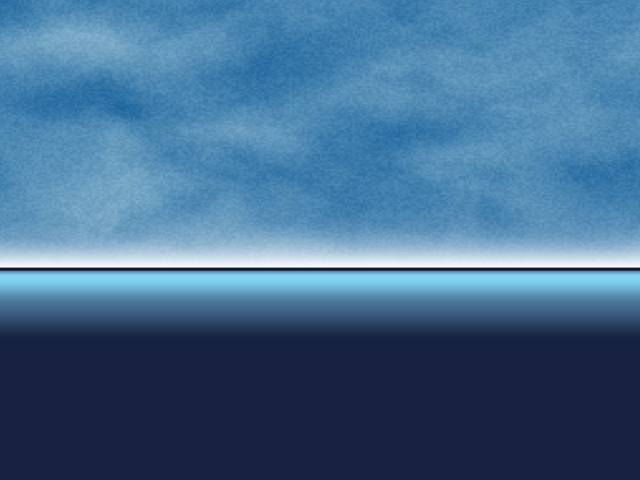
Reproduce this background procedurally as a Shadertoy shader.

```glsl
// Mottled blue cloudy sky above a bright horizon, with a glowing band fading into navy.

float hash(vec2 p) {
    vec3 q = fract(vec3(p.xyx) * 0.1031);
    q += dot(q, q.yzx + 33.33);
    return fract((q.x + q.y) * q.z);
}

float valueNoise(vec2 p) {
    vec2 cell = floor(p), f = fract(p);
    f = f * f * (3.0 - 2.0 * f);
    return mix(mix(hash(cell), hash(cell + vec2(1, 0)), f.x),
               mix(hash(cell + vec2(0, 1)), hash(cell + vec2(1, 1)), f.x), f.y);
}

float fbm(vec2 p) {
    float sum = 0.0, amplitude = 0.5;
    for (int octave = 0; octave < 6; octave++) {
        sum += amplitude * valueNoise(p);
        p = mat2(1.92, 0.32, -0.32, 1.92) * p + 17.3;
        amplitude *= 0.54;
    }
    return sum;
}

// Soft elliptical mass used to steer the cloud density
float patchAt(vec2 uv, vec2 center, vec2 radius) {
    vec2 d = (uv - center) / radius;
    return exp(-dot(d, d));
}

vec3 skyColor(vec2 uv, float aspect) {
    vec2 p = vec2(uv.x * aspect, uv.y);

    // Wispy turbulence, stretched sideways
    vec2 warp = vec2(fbm(p * 5.0), fbm(p * 5.0 + 40.0)) - 0.5;
    float density = 0.5 + 0.85 * (fbm(p * vec2(5.0, 10.0) + warp * 1.2 + 8.0) - 0.55);

    // Broad clear and cloudy regions, with ragged outlines
    vec2 q = uv + warp * vec2(0.07, 0.05);
    density -= 0.27 * patchAt(q, vec2(0.43, 0.87), vec2(0.13, 0.08));
    density -= 0.26 * patchAt(q, vec2(0.14, 0.775), vec2(0.14, 0.045));
    density -= 0.32 * patchAt(q, vec2(0.68, 0.73), vec2(0.10, 0.035));
    density -= 0.30 * patchAt(q, vec2(0.925, 0.64), vec2(0.10, 0.06));
    density -= 0.18 * patchAt(q, vec2(0.40, 0.66), vec2(0.16, 0.04));
    density += 0.24 * patchAt(q, vec2(0.35, 0.73), vec2(0.09, 0.025));
    density += 0.20 * patchAt(q, vec2(0.65, 0.88), vec2(0.14, 0.06));
    density += 0.20 * patchAt(q, vec2(0.15, 0.91), vec2(0.14, 0.06));
    density += 0.16 * patchAt(q, vec2(0.19, 0.60), vec2(0.13, 0.06));
    density += 0.16 * patchAt(q, vec2(0.86, 0.79), vec2(0.13, 0.08));

    vec3 deepBlue = vec3(0.12, 0.40, 0.62);
    vec3 cloudBlue = vec3(0.50, 0.68, 0.79);
    vec3 color = mix(deepBlue, cloudBlue, clamp(density, 0.0, 1.1));

    // Fine paper-like grain
    color += 0.07 * (valueNoise(p * vec2(190.0, 260.0)) - 0.5);

    // White haze gathering at the horizon
    float height = max(uv.y - 0.4427, 0.0);
    return mix(color, vec3(0.98, 0.98, 0.99), exp(-pow(height / 0.048, 1.3)));
}

vec3 groundColor(float y) {
    vec3 navy = vec3(0.092, 0.135, 0.25);
    vec3 steel = vec3(0.30, 0.48, 0.62);
    vec3 cyan = vec3(0.51, 0.83, 0.95);

    // Glow rising from navy through steel to cyan
    vec3 color = mix(navy, steel, smoothstep(0.0, 1.0, (y - 0.285) / 0.092) * 0.3
                                + clamp((y - 0.297) / 0.08, 0.0, 1.0) * 0.7);
    color = mix(color, cyan, smoothstep(0.368, 0.421, y));

    // Dark horizon line with a soft lower edge
    color = mix(color, steel, 0.75 * smoothstep(0.425, 0.436, y));
    return mix(color, vec3(0.06, 0.09, 0.19), smoothstep(0.4335, 0.438, y));
}

void mainImage(out vec4 fragColor, in vec2 fragCoord) {
    vec2 uv = fragCoord / iResolution.xy;
    float edge = 0.75 / iResolution.y;
    float aboveHorizon = smoothstep(-edge, edge, uv.y - 0.4425);
    vec3 color = mix(groundColor(uv.y), skyColor(uv, iResolution.x / iResolution.y), aboveHorizon);
    fragColor = vec4(clamp(color, 0.0, 1.0), 1.0);
}
```
